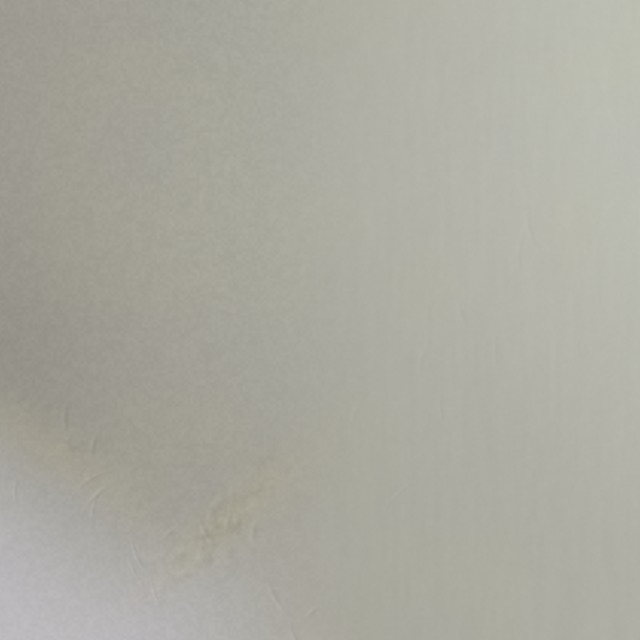
This texture is drawn by a WebGL 1 fragment shader. Its source:

```glsl
precision highp float;
// A softly lit plaster wall: broad light gradients run from a shaded left side
// to a bright upper right, with a cool glow in the lower left corner.
// Embossed noise gives worn patches, and curved strokes give shallow scuffs.

uniform vec2 u_resolution;

#define SHADE vec3(0.606, 0.597, 0.557)
#define LIGHT vec3(0.737, 0.740, 0.700)
#define GLOW vec3(0.735, 0.727, 0.738)
#define OCHRE vec3(0.022, 0.012, -0.016)
#define GRAIN 0.022
#define GRAIN_SCALE 210.0
#define MOTTLE 0.014
#define WEAR 0.14
#define SCUFF 0.050
#define SCUFF_COUNT 26

float hash(vec2 p) {
  vec3 q = fract(vec3(p.xyx) * 0.1031);
  q += dot(q, q.yzx + 33.33);
  return fract((q.x + q.y) * q.z);
}

float noise(vec2 p) {
  vec2 i = floor(p), f = fract(p);
  f = f * f * (3.0 - 2.0 * f);
  float low = mix(hash(i), hash(i + vec2(1.0, 0.0)), f.x);
  float high = mix(hash(i + vec2(0.0, 1.0)), hash(i + vec2(1.0, 1.0)), f.x);
  return mix(low, high, f.y);
}

float fbm(vec2 p) {
  float sum = 0.0, gain = 0.5;
  for (int i = 0; i < 4; i++) {
    sum += gain * noise(p);
    p = mat2(0.8, 0.6, -0.6, 0.8) * p * 2.03 + 17.0;
    gain *= 0.5;
  }
  return sum;
}

// Soft elliptical spot, turned by an angle
float spot(vec2 p, vec2 radius, float angle) {
  float c = cos(angle), s = sin(angle);
  p = vec2(c * p.x + s * p.y, c * p.y - s * p.x) / radius;
  return exp(-dot(p, p));
}

// Curved stroke with one dark and one bright flank
float scuff(vec2 p, float angle, float len, float width) {
  float c = cos(angle), s = sin(angle);
  p = vec2(c * p.x + s * p.y, c * p.y - s * p.x);
  float across = (p.y + 5.0 * p.x * p.x) / width;
  float along = p.x / len;
  return across * exp(-across * across - along * along);
}

// Scuffs gather along the glow edge; every third one strays to the right
float scuffs(vec2 p) {
  float sum = 0.0;
  for (int i = 0; i < SCUFF_COUNT; i++) {
    float id = float(i);
    vec2 rnd = vec2(hash(vec2(id, 3.7)), hash(vec2(id, 9.2)));
    float stray = step(1.5, mod(id, 3.0));
    vec2 edge = vec2(0.02 + 0.5 * rnd.x, 0.32 - 0.33 * rnd.x + 0.2 * (rnd.y - 0.5));
    vec2 open = vec2(0.52 + 0.42 * rnd.x, 0.24 + 0.42 * rnd.x + 0.24 * (rnd.y - 0.5));
    float angle = mix(0.4, 2.1, hash(vec2(id, 21.3)));
    float len = mix(0.008, 0.026, hash(vec2(id, 5.1))) * (1.0 + 0.5 * stray);
    float width = mix(0.0025, 0.0045, rnd.y);
    sum += scuff(p - mix(edge, open, stray), angle, len, width) * mix(1.0, 0.4, stray);
  }
  return sum;
}

void main() {
  vec2 uv = gl_FragCoord.xy / u_resolution;

  // Broad light across the wall
  float cloud = fbm(uv * 3.0) - 0.47;
  float daylight = uv.x * mix(0.56, 1.0, smoothstep(0.0, 0.9, uv.y)) + 0.10 * cloud;
  daylight += 0.06 * smoothstep(0.38, 0.62, uv.x) + 0.05 * uv.y * (1.0 - uv.x);
  vec3 color = mix(SHADE, LIGHT, clamp(daylight, 0.0, 1.0));
  color -= 0.030 * spot(uv - vec2(0.0, 0.44), vec2(0.20, 0.16), -0.5);

  // Cool glow below a slanting, blurred edge
  float depth = 0.37 - 0.72 * uv.x - uv.y + 0.06 * cloud;
  float glow = smoothstep(-0.07, 0.33, depth);
  glow += 0.18 * spot(uv - vec2(0.36, 0.08), vec2(0.18, 0.09), 0.3);
  color = mix(color, GLOW, clamp(glow, 0.0, 1.0));

  // Worn, slightly ochre patches along that edge
  float wear = spot(uv - vec2(0.09, 0.29), vec2(0.13, 0.035), -0.6);
  wear += spot(uv - vec2(0.36, 0.19), vec2(0.15, 0.035), 0.75);
  float broken = wear * smoothstep(0.38, 0.60, fbm(uv * 17.0 + 4.0));
  vec2 toLight = vec2(0.004, -0.003);
  float relief = fbm(uv * 48.0 + toLight * 48.0) - fbm(uv * 48.0 - toLight * 48.0);
  color += OCHRE * wear * 0.8 - 0.015 * broken;
  color += WEAR * relief * (broken + 0.05);
  color += SCUFF * scuffs(uv);

  // Mottling, brushed streaks on the lit side and fine grain in the shade
  float tint = noise(uv * 9.0 + 31.0) - 0.5;
  color += MOTTLE * tint * vec3(0.5, 0.4, -0.3);
  float lit = smoothstep(0.35, 0.60, uv.x);
  color += 0.008 * lit * (noise(uv * vec2(110.0, 14.0)) - 0.5);
  float grain = noise(uv * GRAIN_SCALE) + 0.5 * noise(uv * GRAIN_SCALE * 0.47 + 8.0) - 0.75;
  color += GRAIN * mix(1.0, 0.35, lit) * grain;

  gl_FragColor = vec4(color, 1.0);
}
```
